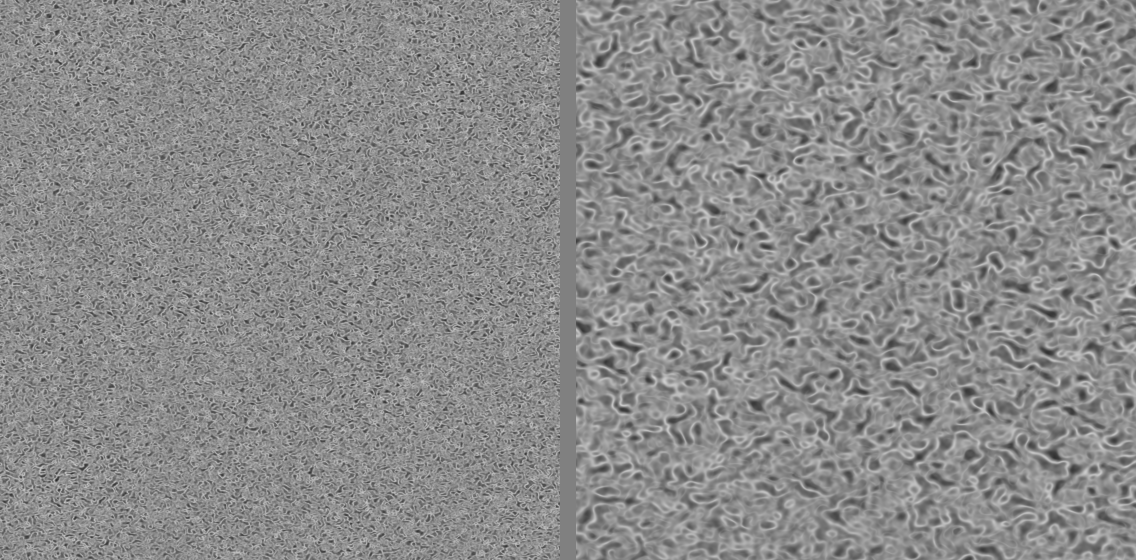
Left: the whole. Right: its middle third, enlarged.
Give the GLSL for this texture, as a WebGL 1 fragment shader.

```glsl
precision highp float;
// Fine grey crinkled surface: short pale ridges curl around tiny dark pits.
// Ridges are the zero contours of warped gradient noise, pits are its peaks;
// broad patches vary the relief, and four samples per pixel smooth the edges.

uniform vec2 u_resolution;

const float BASE_GREY = 0.562;
const float RIDGE_MEAN = 0.43;  // average ridge cover, removed to keep tone even
const float RIDGE_SCALE = 138.0;
const float CRINKLE_SCALE = 182.0;
const float GRAIN_SCALE = 235.0;

// Random unit vector for a lattice point
vec2 latticeGradient(vec2 cell) {
  vec3 p = fract(cell.xyx * vec3(0.1031, 0.1030, 0.0973));
  p += dot(p, p.yzx + 33.33);
  float angle = 6.2832 * fract((p.x + p.y) * p.z);
  return vec2(cos(angle), sin(angle));
}

float cornerValue(vec2 cell, vec2 local, vec2 corner) {
  return dot(latticeGradient(cell + corner), local - corner);
}

// Gradient noise, centred on zero
float gradientNoise(vec2 p) {
  vec2 cell = floor(p);
  vec2 f = fract(p);
  vec2 w = f * f * f * (f * (f * 6.0 - 15.0) + 10.0);
  float low = mix(cornerValue(cell, f, vec2(0.0)),
                  cornerValue(cell, f, vec2(1.0, 0.0)), w.x);
  float high = mix(cornerValue(cell, f, vec2(0.0, 1.0)),
                   cornerValue(cell, f, vec2(1.0)), w.x);
  return mix(low, high, w.y);
}

// Bright line along the zero contour of a height value, about zero on average
float ridge(float height, float width) {
  float t = height / width;
  return exp(-t * t) - RIDGE_MEAN;
}

vec2 rotate(vec2 p, float angle) {
  float c = cos(angle);
  float s = sin(angle);
  return vec2(c * p.x - s * p.y, s * p.x + c * p.y);
}

// Small displacement that bends the contours
vec2 warp(vec2 p, float scale, float amount) {
  return p + amount * vec2(gradientNoise(p * scale + 17.3),
                           gradientNoise(p * scale + 71.9));
}

float surfaceGrey(vec2 uv) {
  // Broad patches of stronger and weaker relief
  float patches = gradientNoise(uv * 6.0 + 3.7)
                + 0.5 * gradientNoise(uv * 15.0 + 41.2);

  // Sideways stretch, then a turn that hides the noise lattice
  vec2 p = warp(uv * vec2(0.85, 1.13), 80.0, 0.003);
  vec2 turned = rotate(p, 0.55);

  float height = gradientNoise(turned * RIDGE_SCALE);
  float crinkle = gradientNoise(rotate(p, -0.4) * CRINKLE_SCALE + 29.1);
  float grain = gradientNoise(rotate(uv, 0.9) * GRAIN_SCALE);

  // Ridges fade in and out along their length
  float fade = gradientNoise(turned * 84.0 + 53.6);
  float ridgeStrength = mix(0.12, 1.0, smoothstep(-0.25, 0.35, fade));
  float crinkleStrength = mix(0.9, 0.15, smoothstep(-0.3, 0.25, fade));

  float grey = BASE_GREY + 0.015 * patches;
  grey += 0.27 * (1.0 + 0.3 * patches) * ridgeStrength * ridge(height, 0.16);
  grey += 0.08 * crinkleStrength * ridge(crinkle, 0.16);

  // Dark pits on one side of the ridges, shallow dips on the other
  float pitDepth = 0.17 * (1.0 + 0.5 * patches);
  grey -= pitDepth * smoothstep(0.2, 0.5, height);
  grey -= 0.06 * smoothstep(0.1, 0.42, -height);
  return grey + 0.13 * grain;
}

void main() {
  float grey = 0.0;
  for (int y = 0; y < 2; y++) {
    for (int x = 0; x < 2; x++) {
      vec2 offset = vec2(float(x), float(y)) * 0.5 - 0.25;
      grey += surfaceGrey((gl_FragCoord.xy + offset) / u_resolution.y);
    }
  }
  gl_FragColor = vec4(vec3(clamp(grey * 0.25, 0.0, 1.0)), 1.0);
}
```
